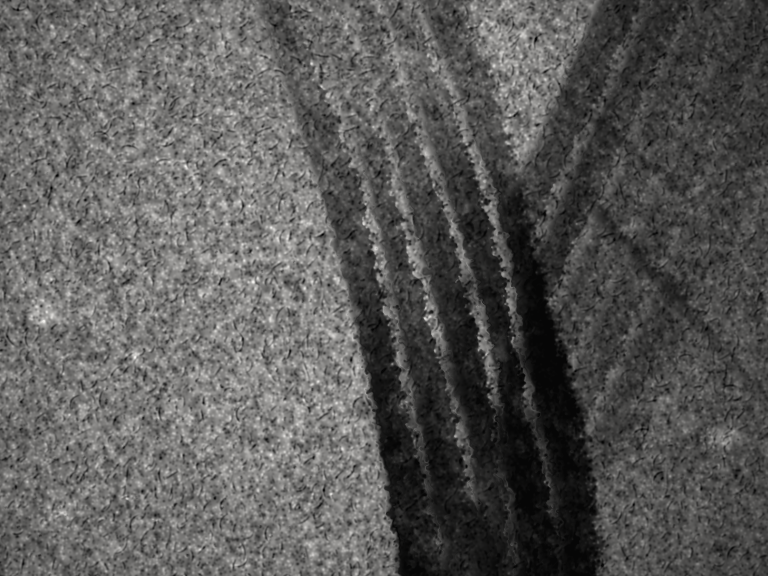
Give the GLSL for this texture, as a WebGL 2 fragment shader.

```glsl
#version 300 es
precision highp float;

#define GROUND 0.54
#define VIGNETTE 0.30
#define GRAIN 0.34
#define SCRATCH_DEPTH 0.22
#define SCRATCH_WIDTH 0.0020
#define FRONT_PITCH 0.0705
#define BACK_PITCH 0.0799
#define BACK_LEAN 0.46
#define RAGGED 0.007
#define TINT vec3(1.0, 0.993, 0.98)

uniform vec2 u_resolution;
out vec4 fragColor;

// Pale chips: centre and radius
const vec3 CHIPS[4] = vec3[4](vec3(.226, .137, .008), vec3(.278, .092, .007),
                              vec3(.078, .46, .024), vec3(1.26, .236, .026));

vec2 hash2(vec2 p) {
  vec3 q = fract(p.xyx * vec3(.1031, .1030, .0973));
  q += dot(q, q.yzx + 33.33);
  return fract((q.xx + q.yz) * q.zy);
}

float bump(float x) { return exp(-x * x); }

float waves(vec2 p) {
  float sum = 0.0, amp = 0.5;
  for (int i = 0; i < 5; i++) {
    sum += amp * sin(p.x + 1.4 * sin(p.y + float(i))) * cos(p.y - 0.7 * sin(p.x));
    p = mat2(1.5, 1.1, -1.1, 1.5) * p + 2.3;
    amp *= 0.62;
  }
  return sum;
}

// Cellular grain: soft light and dark specks around scattered centres
float specks(vec2 p) {
  vec2 cell = floor(p);
  float sum = 0.0;
  for (int j = -1; j <= 1; j++)
    for (int i = -1; i <= 1; i++) {
      vec2 c = cell + vec2(i, j), d = p - c - hash2(c);
      sum += (hash2(c + 41.0).x - 0.5) * exp(-4.0 * dot(d, d));
    }
  return sum;
}

// Short bent strokes, each a dark cut with a lit rim
float scratches(vec2 p, float size) {
  vec2 cell = floor(p / size);
  float sum = 0.0;
  for (int j = -1; j <= 1; j++)
    for (int i = -1; i <= 1; i++) {
      vec2 c = cell + vec2(i, j), r = hash2(c + 7.0), s = hash2(c + 93.0);
      vec2 q = p - (c + 0.2 + 0.6 * r) * size;
      float angle = 1.05 + 0.8 * waves(c * size * 2.5) + 1.5 * (s.x - 0.5);
      angle -= 1.1 * smoothstep(0.55, 0.95, p.y) * (1.0 - smoothstep(0.4, 0.9, p.x));
      q = mat2(cos(angle), -sin(angle), sin(angle), cos(angle)) * q;
      q.y += 1.6 * (r.x - 0.5) * q.x * q.x / size;
      float len = size * (0.2 + 0.55 * s.y);
      float body = (1.0 - smoothstep(0.3 * len, len, abs(q.x))) * smoothstep(0.25, 0.9, r.y);
      float across = q.y / SCRATCH_WIDTH;
      sum += body * (0.4 * bump(across - 1.8) - bump(across));
    }
  return sum;
}

// Five parallel bands; u counts bands from the left edge
float treads(float u, float grooveFill, float width, float soft) {
  float ends = smoothstep(-0.08, 0.08, u) * (1.0 - smoothstep(5.0 - soft, 5.0 + soft, u));
  float groove = abs(u - clamp(round(u), 1.0, 4.0));
  return ends * mix(grooveFill, 1.0, smoothstep(0.4 * width, 1.3 * width, groove));
}

void main() {
  vec2 p = gl_FragCoord.xy / u_resolution.y;
  p.x *= 1.33333 * u_resolution.y / u_resolution.x;
  float down = 1.0 - p.y;
  float fine = specks(p * 190.0), coarse = specks(p * 85.0);
  float lean = specks(mat2(0.45, 0.9, -0.9, 0.45) * p * vec2(1.0) * mat2(60.0, 0.0, 0.0, 130.0));
  float mottle = waves(p * 8.0), patches = waves(p * 31.0 + 4.0);
  vec2 rough = p + RAGGED * vec2(patches * 0.5 + 2.2 * coarse + 1.6 * fine, waves(p.yx * 40.0) + 2.0 * lean);

  // Uneven ground and lighting
  vec2 fromCentre = p - vec2(0.56, 0.51);
  float tone = GROUND - VIGNETTE * dot(fromCentre, fromCentre) + 0.022 * mottle + 0.03 * patches;
  tone += 0.07 * bump(length(p - vec2(0.885, 0.93)) / 0.11);

  // Pale chips and a healed crack
  for (int i = 0; i < 4; i++) {
    float reach = length((rough - CHIPS[i].xy) * vec2(0.8, 1.2)) / CHIPS[i].z;
    tone += 0.2 * (1.0 - smoothstep(0.2, 1.3, reach + 0.6 * patches + 1.2 * coarse));
  }
  vec2 start = vec2(0.035, 0.06), span = vec2(0.2, 0.15), rel = rough - start;
  rel.y += 0.012 * mottle;
  float along = clamp(dot(rel, span) / dot(span, span), 0.0, 1.0);
  tone += 0.09 * bump(length(rel - span * along) / 0.006) * (0.7 + patches);

  // Band coordinates of both tracks, with streaks drawn out along them
  float u = (rough.x - 0.443 - 0.391 * down + 0.142 * down * down) / FRONT_PITCH;
  float v = (rough.x + BACK_LEAN * down - 1.045) / BACK_PITCH;
  float frontStreak = waves(vec2(u * 3.1, down * 11.0)), backStreak = waves(vec2(v * 3.3, down * 8.0));

  // Back track, leaning right, with a broad shade beyond it
  float rightSide = smoothstep(3.6, 4.8, u);
  tone *= 1.0 - 0.23 * rightSide * smoothstep(-0.1, 0.8, v) * (1.0 - 0.4 * smoothstep(0.6, 0.9, down));
  float backDepth = mix(0.44, 0.17, smoothstep(1.3, 2.6, v)) + 0.20 * bump((down - 0.62) / 0.2);
  backDepth *= (1.0 - smoothstep(0.76, 1.0, down)) * (0.95 + 0.35 * backStreak);
  tone *= 1.0 - rightSide * backDepth * treads(v, 0.12 + 0.2 * backStreak, 0.17, 0.5);

  // Two streaks crossing the back track
  float streak = (down - 0.347 - 1.12 * (rough.x - 1.024)) / 1.5;
  float thin = (down - 0.168 - 0.8 * (rough.x - 0.981)) / 1.28;
  tone *= 1.0 - 0.42 * bump(streak / 0.013) * smoothstep(0.99, 1.04, p.x) * (1.0 - 0.5 * smoothstep(1.1, 1.33, p.x));
  tone *= 1.0 - 0.32 * bump(thin / 0.008) * smoothstep(0.96, 0.99, p.x) * (1.0 - smoothstep(1.05, 1.25, p.x));

  // Front track: worn at the top, dense below, palest in its second and third bands
  float frontDepth = mix(0.32, 0.90, smoothstep(0.0, 0.8, down + 0.06 * (u - 1.7)));
  float worn = smoothstep(0.8, 1.2, u) * (1.0 - smoothstep(0.12, 0.36, down));
  worn *= 1.0 - 0.9 * smoothstep(3.9, 4.1, u) * bump(down / 0.14);
  frontDepth *= (1.0 - 0.5 * worn) * (1.0 - 0.17 * bump((u - 1.7) / 0.9));
  frontDepth *= 1.0 + 0.24 * min(frontStreak, 0.3) - 0.14 * smoothstep(0.0, 0.6, patches);
  float grooveFill = mix(0.1, 0.95, smoothstep(0.45, 0.95, down + 0.35 * frontStreak));
  float grooveWidth = 0.16 + 0.06 * frontStreak;
  float drift = 0.09 * sin(9.0 * down + 2.0 * floor(u + 0.5)) * smoothstep(0.4, 0.6, u);
  tone *= 1.0 - min(frontDepth, 0.93) * treads(u + drift, grooveFill, grooveWidth, 0.2);

  // Surface relief, scaled by brightness
  float relief = 1.1 * fine + 0.65 * coarse + 0.6 * lean;
  float cuts = scratches(p, 0.026) + 0.8 * scratches(p + 3.7, 0.017);
  tone += (GRAIN * relief + SCRATCH_DEPTH * cuts) * (0.08 + 1.8 * tone);
  fragColor = vec4(clamp(tone, 0.025, 0.95) * TINT, 1.0);
}
```
